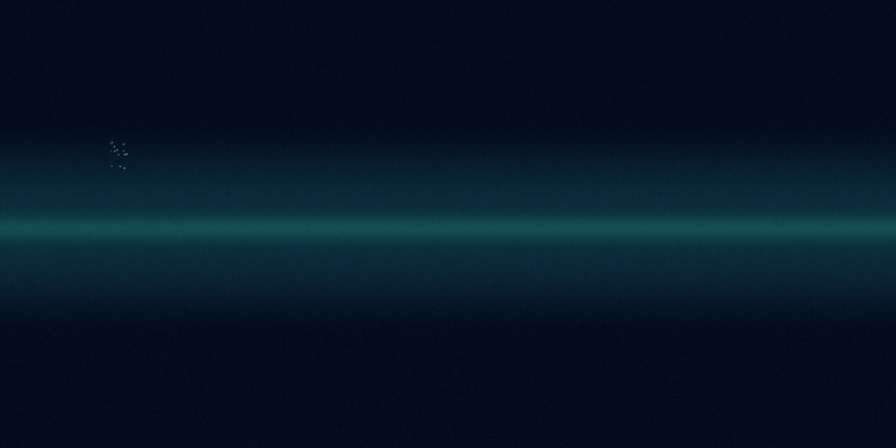
Give the GLSL for this background, as a WebGL 2 fragment shader.

```glsl
#version 300 es
precision highp float;

uniform vec2 u_resolution;
out vec4 fragColor;

const vec3 NIGHT = vec3(0.014, 0.044, 0.110);
const vec3 HAZE = vec3(0.024, 0.128, 0.122);
const vec3 CORE = vec3(0.034, 0.132, 0.085);
const vec3 SPECK = vec3(0.28, 0.42, 0.42);

float hash(vec2 p) {
    return fract(sin(dot(p, vec2(127.1, 311.7))) * 43758.5453);
}

// Smooth value noise
float noise(vec2 p) {
    vec2 cell = floor(p);
    vec2 f = fract(p);
    f = f * f * (3.0 - 2.0 * f);
    float low = mix(hash(cell), hash(cell + vec2(1.0, 0.0)), f.x);
    float high = mix(hash(cell + vec2(0.0, 1.0)), hash(cell + 1.0), f.x);
    return mix(low, high, f.y);
}

// Broad glow that fades out fully at the given reach
float hazeGlow(float dist, float inner, float reach) {
    return 1.0 - smoothstep(inner, reach, dist);
}

// Narrow bell-shaped glow
float coreGlow(float dist, float width) {
    float t = dist / width;
    return exp(-t * t);
}

// Small group of faint dots around a centre
float speckCluster(vec2 p, vec2 centre, vec2 extent, float radius) {
    float light = 0.0;
    for (int i = 0; i < 14; i++) {
        float id = float(i);
        vec2 offset = vec2(hash(vec2(id, 3.0)), hash(vec2(id, 8.0))) * 2.0 - 1.0;
        float dist = length(p - centre - offset * extent);
        float strength = 0.3 + 0.7 * hash(vec2(id, 15.0));
        light += strength * (1.0 - smoothstep(0.0, radius, dist));
    }
    return light;
}

// Fine grain with a few brighter grains
float grain(vec2 p, float density) {
    vec2 cell = floor(p * density);
    float fine = hash(cell) - 0.5;
    float bright = smoothstep(0.985, 1.0, hash(cell + 47.0));
    return fine * 0.014 + bright * 0.018;
}

void main() {
    // Height is one unit, origin at the lower left
    vec2 p = gl_FragCoord.xy / u_resolution.y;
    float dist = abs(p.y - 0.49);

    // Horizontal glow with slight variation along its length
    float variation = 0.96 + 0.08 * noise(vec2(p.x * 3.0, 2.0));
    vec3 color = NIGHT;
    color += HAZE * hazeGlow(dist, 0.04, 0.25);
    color += CORE * coreGlow(dist, 0.028) * variation;

    // Specks and surface grain
    color += SPECK * speckCluster(p, vec2(0.268, 0.654), vec2(0.021, 0.030), 0.004);
    color += vec3(0.7, 1.0, 1.0) * grain(p, 256.0);

    fragColor = vec4(clamp(color, 0.0, 1.0), 1.0);
}
```
